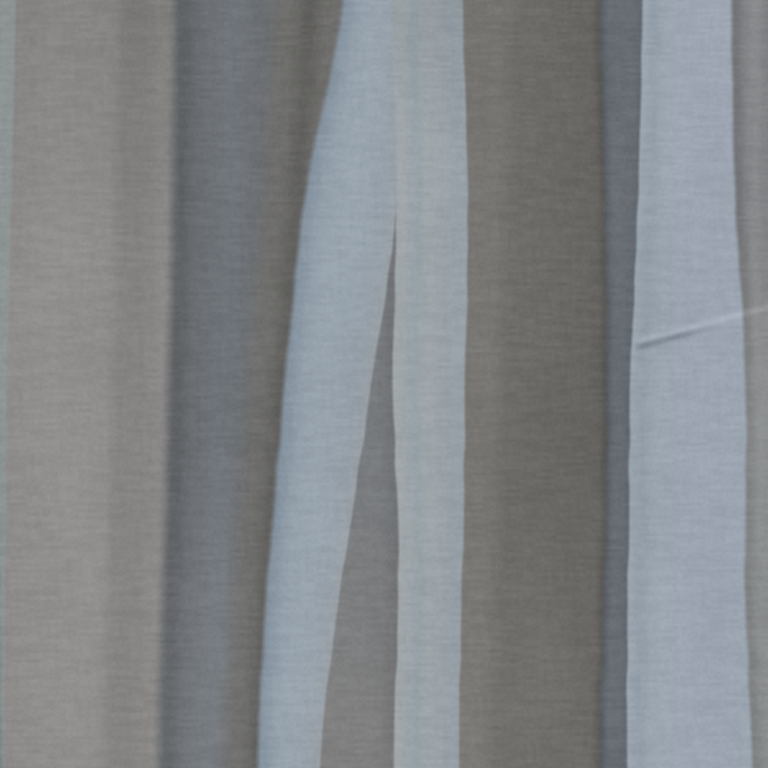
Give the GLSL for this texture, as a Shadertoy shader.

```glsl
#define SHARP 0.0028
#define SOFT 0.009
#define WEAVE 0.030
#define GRAIN 0.022
#define WARM_LIT vec3(0.555, 0.550, 0.545)
#define DARK_BLUE vec3(0.415, 0.425, 0.437)
#define DARK_WARM vec3(0.425, 0.420, 0.405)
#define SHADOW vec3(0.475, 0.485, 0.495)
#define PALE_BLUE vec3(0.575, 0.620, 0.660)
#define PALE_GREY vec3(0.625, 0.650, 0.665)

float hash(vec2 p) {
    return fract(sin(dot(p, vec2(127.1, 311.7))) * 43758.5453);
}

float noise(vec2 p) {
    vec2 i = floor(p), f = fract(p);
    f = f * f * (3.0 - 2.0 * f);
    return mix(mix(hash(i), hash(i + vec2(1, 0)), f.x),
               mix(hash(i + vec2(0, 1)), hash(i + vec2(1, 1)), f.x), f.y);
}

// Smooth fold line through five evenly spaced heights, top to bottom
float fold(float t, float a, float b, float c, float d, float e) {
    float k[5] = float[5](a, b, c, d, e);
    float s = clamp(t, 0.0, 0.9999) * 4.0;
    int i = int(s);
    float f = fract(s);
    float p0 = k[max(i - 1, 0)], p1 = k[i], p2 = k[i + 1], p3 = k[min(i + 2, 4)];
    return p1 + 0.5 * f * (p2 - p0 + f * (2.0 * p0 - 5.0 * p1 + 4.0 * p2 - p3
         + f * (3.0 * (p1 - p2) + p3 - p0)));
}

// Coverage to the right of a line, and a soft ridge along it
float side(float d, float w) { return smoothstep(-w, w, d); }
float ridge(float d, float w) { return exp(-d * d / (w * w)); }

void mainImage(out vec4 fragColor, in vec2 fragCoord) {
    vec2 uv = fragCoord / iResolution.xy;
    float t = 1.0 - uv.y;
    float x = uv.x + 0.0022 * (noise(vec2(3.0, t * 28.0)) - 0.5);

    // Fold lines from left to right
    float stripEdge = fold(t, 0.020, 0.015, 0.009, 0.007, 0.006);
    float warmEdge  = fold(t, 0.226, 0.224, 0.219, 0.212, 0.205);
    float backEdge  = fold(t, 0.402, 0.388, 0.368, 0.350, 0.335);
    float leanEdge  = fold(t, 0.446, 0.398, 0.371, 0.349, 0.335);
    float wedgeEdge = fold(t, 0.530, 0.519, 0.484, 0.446, 0.416);
    float bandLeft  = fold(t, 0.510, 0.516, 0.512, 0.519, 0.512);
    float bandRight = fold(t, 0.602, 0.609, 0.606, 0.602, 0.597);
    float gapEdge   = fold(t, 0.781, 0.787, 0.790, 0.787, 0.781);
    float wideLeft  = fold(t, 0.836, 0.831, 0.821, 0.818, 0.816);
    float wideRight = fold(t, 0.952, 0.957, 0.971, 0.970, 0.979);

    // Left strip and warm panel
    vec3 warm = WARM_LIT - 0.035 * (1.0 - smoothstep(0.0, 0.4, t));
    warm -= 0.035 * side(x - warmEdge + 0.073, 0.012);
    warm += 0.022 * ridge(x - warmEdge + 0.012, 0.016);
    warm += 0.012 * ridge(x - 0.085, 0.05);
    vec3 col = mix(vec3(0.555, 0.580, 0.580), warm, side(x - stripEdge, SHARP));
    col -= 0.055 * ridge(x - stripEdge + 0.009, 0.006) * smoothstep(0.6, 1.0, t);

    // Dark panel with its faint blue swell
    vec3 dark = DARK_BLUE + 0.025 * smoothstep(0.5, 1.0, t);
    dark += vec3(0.025, 0.035, 0.046) * ridge(x - mix(0.305, 0.275, t), 0.036);
    dark -= 0.040 * ridge(x - warmEdge - 0.012, 0.014);
    dark = mix(dark, DARK_WARM + 0.015, side(x - backEdge + 0.045, 0.018) * 0.8);
    dark -= 0.055 * ridge(x - backEdge, 0.016);
    col = mix(col, dark, side(x - warmEdge, SOFT));

    // Leaning pale fold and the wedge of shade beside it
    vec3 lean = PALE_BLUE + 0.020 * ridge(x - mix(leanEdge, wedgeEdge, 0.5), 0.035);
    lean -= vec3(0.060, 0.050, 0.038) * ridge(x - leanEdge, 0.018);
    lean += vec3(0.020, 0.005, -0.010) * ridge(x - wedgeEdge, 0.020);
    col = mix(col, lean, side(x - leanEdge, 0.005));
    vec3 wedge = SHADOW + vec3(0.025, 0.015, 0.005) * smoothstep(0.6, 1.0, t);
    wedge -= 0.035 * ridge(x - bandLeft, 0.015);
    col = mix(col, wedge, side(x - wedgeEdge, SHARP));

    // Upright pale band
    vec3 band = PALE_GREY - vec3(0.035, 0.025, 0.015) * side(x - bandLeft - 0.055, 0.02);
    band -= vec3(0.035, 0.018, 0.010) * ridge(x - bandLeft - 0.028, 0.012);
    band -= 0.025 * (1.0 - smoothstep(0.0, 0.15, t));
    col = mix(col, band, side(x - bandLeft, SHARP));

    // Wide warm recess, deepening to the right
    vec3 recess = DARK_WARM + 0.040 * (1.0 - side(x - mix(0.665, 0.635, t), 0.018));
    recess -= 0.030 * side(x - 0.735, 0.06);
    recess += 0.022 * smoothstep(0.55, 1.0, t);
    col = mix(col, recess, side(x - bandRight, SHARP));

    // Blue-grey gap
    vec3 gap = vec3(0.405, 0.427, 0.450) - 0.020 * ridge(x - wideLeft, 0.010);
    col = mix(col, gap, side(x - gapEdge, 0.005));
    col -= 0.055 * ridge(x - gapEdge, 0.007);

    // Wide pale fold and the right margin
    vec3 wide = PALE_BLUE + vec3(0.032, 0.030, 0.032);
    wide += vec3(0.010, -0.008, 0.004) * ridge(x - 0.92, 0.035);
    wide -= 0.030 * ridge(x - wideLeft - 0.016, 0.013) * step(wideLeft, x);
    col = mix(col, wide, side(x - wideLeft, SHARP));
    vec3 margin = mix(vec3(0.500, 0.505, 0.515), vec3(0.545, 0.555, 0.560), smoothstep(0.2, 0.6, t));
    margin += 0.040 * ridge(x - 0.982, 0.012) * (1.0 - t);
    margin -= 0.050 * ridge(x - wideRight - 0.004, 0.010);
    col = mix(col, margin, side(x - wideRight, 0.004));

    // Slanted crease across the wide fold
    float crease = t - mix(0.449, 0.404, (x - 0.83) / 0.17);
    float along = side(x - wideLeft - 0.008, 0.008);
    col += 0.055 * along * ridge(crease + 0.004, 0.005);
    col -= 0.110 * along * ridge(crease - 0.003, 0.005) * (1.0 - smoothstep(0.87, 0.95, x));

    // Woven threads, mottling and grain
    float threads = noise(uv * vec2(45.0, 230.0)) + 0.5 * noise(uv * vec2(190.0, 60.0)) - 0.75;
    float mottle = noise(uv * vec2(14.0, 9.0)) - 0.5;
    float grain = noise(uv * 300.0) - 0.5;
    col += WEAVE * threads + GRAIN * grain + 0.014 * mottle;
    fragColor = vec4(clamp(col, 0.0, 1.0), 1.0);
}
```
